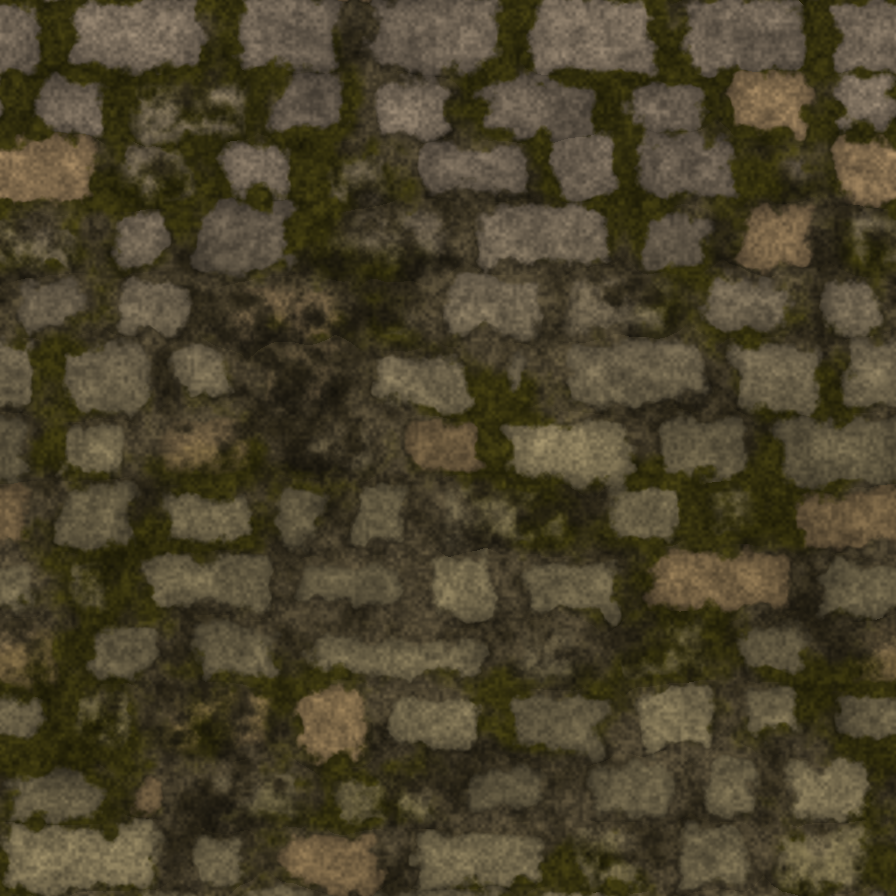
A Shadertoy shader for this texture:

```glsl
// Old rubble wall: thirteen courses of worn stones in dark earthy mortar with moss.
#define ROWS 13.0
#define TOP_STONES 6.0
#define WIDTH_JITTER 0.65
#define HALF_GAP 0.017
#define EDGE_SOFTNESS 0.0045
#define RAGGEDNESS 0.034
#define BURIED_SHARE 0.24
#define MOSS_AMOUNT 0.85
#define GRAIN 0.75

const vec3 MORTAR_DARK = vec3(0.150, 0.130, 0.078);
const vec3 MORTAR_LIGHT = vec3(0.305, 0.268, 0.190);
const vec3 MOSS = vec3(0.172, 0.160, 0.030);
const vec3 STONE_GREY = vec3(0.425, 0.378, 0.318);
const vec3 STONE_OLIVE = vec3(0.415, 0.375, 0.272);
const vec3 STONE_BROWN = vec3(0.460, 0.372, 0.250);

float hash(vec2 p) {
    vec3 q = fract(vec3(p.xyx) * 0.1031);
    q += dot(q, q.yzx + 33.33);
    return fract((q.x + q.y) * q.z);
}

// Value noise that wraps after "period" cells.
float noise(vec2 p, vec2 period, float seed) {
    vec2 c = floor(p), f = fract(p);
    f = f * f * (3.0 - 2.0 * f);
    vec2 a = mod(c, period) + seed, b = mod(c + 1.0, period) + seed;
    return mix(mix(hash(a), hash(vec2(b.x, a.y)), f.x),
               mix(hash(vec2(a.x, b.y)), hash(b), f.x), f.y);
}

float fbm(vec2 uv, vec2 freq, float seed) {
    float sum = 0.0, amp = 0.533;
    for (int i = 0; i < 4; i++) {
        sum += amp * noise(uv * freq, freq, seed + float(i) * 19.0);
        freq *= 2.0;
        amp *= 0.5;
    }
    return sum;
}

float roundBox(vec2 p, vec2 halfSize, float radius) {
    vec2 q = abs(p) - halfSize + radius;
    return length(max(q, 0.0)) + min(max(q.x, q.y), 0.0) - radius;
}

// Nearest stone: x = distance, y = height above its centre, zw = its identity.
vec4 nearestStone(vec2 p) {
    vec4 best = vec4(1.0, 0.0, 0.0, 0.0);
    for (int j = -1; j <= 1; j++) {
        float row = floor(p.y * ROWS) + float(j);
        float id = mod(row, ROWS);
        bool top = id == ROWS - 1.0;
        float count = top ? TOP_STONES : 7.0 + step(0.4, hash(vec2(id, 71.0)));
        float jitter = top ? 0.25 : WIDTH_JITTER;
        float shift = top ? 0.25 : hash(vec2(id, 37.0));
        for (int i = -1; i <= 1; i++) {
            float col = floor(p.x * count - shift) + float(i);
            vec2 key = vec2(mod(col, count), id);
            float left = col + jitter * hash(key + 5.0);
            float right = col + 1.0 + jitter * hash(vec2(mod(col + 1.0, count), id) + 5.0);
            float size = hash(key + 83.0);
            float halfW = 0.5 * (right - left) / count - HALF_GAP - 0.006 * size;
            float halfH = top ? 0.040 : mix(0.033, 0.021, size * size);
            vec2 centre = vec2((0.5 * (left + right) + shift) / count,
                               (row + 0.5 + 0.16 * (hash(key + 29.0) - 0.5)) / ROWS);
            vec2 local = p - centre;
            local.y += local.x * 0.12 * (hash(key + 47.0) - 0.5);
            float d = roundBox(local, vec2(max(halfW, 0.014), halfH), 0.013);
            if (d < best.x) best = vec4(d, local.y, key);
        }
    }
    return best;
}

void mainImage(out vec4 fragColor, in vec2 fragCoord) {
    vec2 uv = fragCoord / iResolution.y;
    float blotch = fbm(uv, vec2(14.0), 3.0);
    float mottle = fbm(uv, vec2(48.0), 131.0);
    float grain = 0.6 * noise(uv * 256.0, vec2(256.0), 211.0)
                + 0.4 * noise(uv * 128.0, vec2(128.0), 307.0) - 0.5;

    // Bent courses and ragged stone outlines
    vec2 bend = vec2(fbm(uv, vec2(18.0), 401.0), fbm(uv, vec2(16.0), 503.0)) - 0.5;
    vec4 stone = nearestStone(uv + bend * vec2(0.030, 0.026));
    float d = stone.x + RAGGEDNESS * (mottle - 0.5);
    float soft = max(EDGE_SOFTNESS, 0.75 / iResolution.y);
    float mask = smoothstep(soft, -soft, d);

    // Some stones are partly hidden by dirt, never in the top course
    float buried = step(hash(stone.zw + 61.0), BURIED_SHARE) * step(stone.w, ROWS - 1.5);
    mask *= mix(1.0, 0.75 * smoothstep(0.42, 0.66, 0.5 * (blotch + mottle)), buried);

    // Mortar, darkest beneath the stones
    float patches = 0.45 * blotch + 0.55 * mottle;
    vec3 color = mix(MORTAR_DARK, MORTAR_LIGHT, smoothstep(0.28, 0.70, patches));
    float rim = exp(-max(d, 0.0) * 110.0);
    float below = smoothstep(0.008, -0.016, stone.y);
    color *= 1.0 - 0.26 * rim * below;

    // Moss, thick at the top and patchy lower down
    float height = smoothstep(0.68, 0.90, uv.y);
    float growth = fbm(uv, vec2(9.0), 607.0) + 0.30 * (mottle - 0.5);
    growth += 0.17 * height + 0.09 * rim * below;
    float moss = MOSS_AMOUNT * smoothstep(0.49, 0.70, growth);
    color = mix(color, MOSS * (0.65 + 0.7 * mottle), moss);

    // Stone faces with individual tint and weathering
    vec3 face = mix(STONE_OLIVE, STONE_GREY, smoothstep(0.45, 0.85, uv.y));
    face = mix(face, STONE_BROWN, 0.75 * step(0.87, hash(stone.zw + 97.0)));
    face *= mix(0.87, 1.10, hash(stone.zw + 113.0));
    face *= 1.0 + 0.55 * (mottle - 0.5) + 0.35 * (blotch - 0.5);
    face *= mix(0.82, 1.0, smoothstep(0.0, -0.012, d));
    color = mix(color, face, mask);

    color *= 1.0 + GRAIN * grain * mix(1.0, 0.65, mask);
    fragColor = vec4(clamp(color, 0.0, 1.0), 1.0);
}
```
